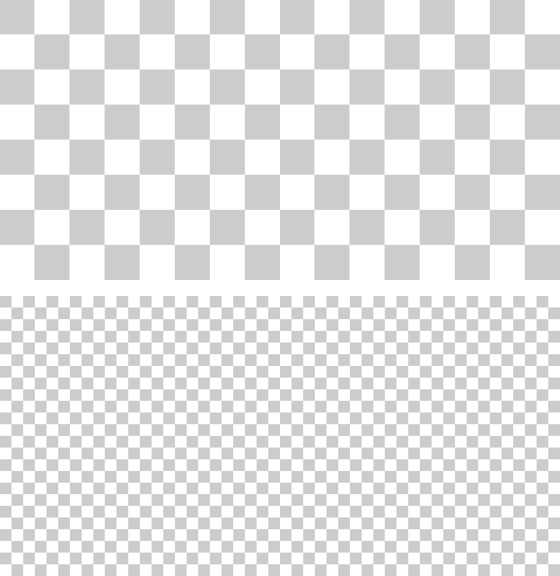
Top: one tile. Bottom: repeated 3 by 3.
Write a Shadertoy shader that draws this pattern.

```glsl
const vec2 CELLS = vec2(16.0, 8.0);
const float GROUP = 8.0;      // cells per drifting group
const float DRIFT = 0.02;     // largest line offset, in cells
const vec3 GREY = vec3(0.8);
const vec3 WHITE = vec3(1.0);

// Shifts the lines early in each group slightly towards its start.
vec2 driftLines(vec2 p, float group, float drift) {
    return p + drift * (1.0 - fract(p / group));
}

// Signed distance to the nearest cell line, positive in even cells.
vec2 cellDistance(vec2 p) {
    return 2.0 * abs(fract(0.5 * p - 0.25) - 0.5) - 0.5;
}

// Smoothed checker coverage: 1 in even cells, 0 in odd ones.
float checker(vec2 p, vec2 pixel) {
    vec2 side = clamp(2.0 * cellDistance(p) / pixel, -1.0, 1.0);
    return 0.5 + 0.5 * side.x * side.y;
}

void mainImage(out vec4 fragColor, in vec2 fragCoord) {
    // Cells are counted from the upper left corner.
    vec2 uv = fragCoord / iResolution.xy;
    vec2 p = vec2(uv.x, 1.0 - uv.y) * CELLS;
    vec2 pixel = CELLS / iResolution.xy;

    float grey = checker(driftLines(p, GROUP, DRIFT), pixel);
    fragColor = vec4(mix(WHITE, GREY, grey), 1.0);
}
```
